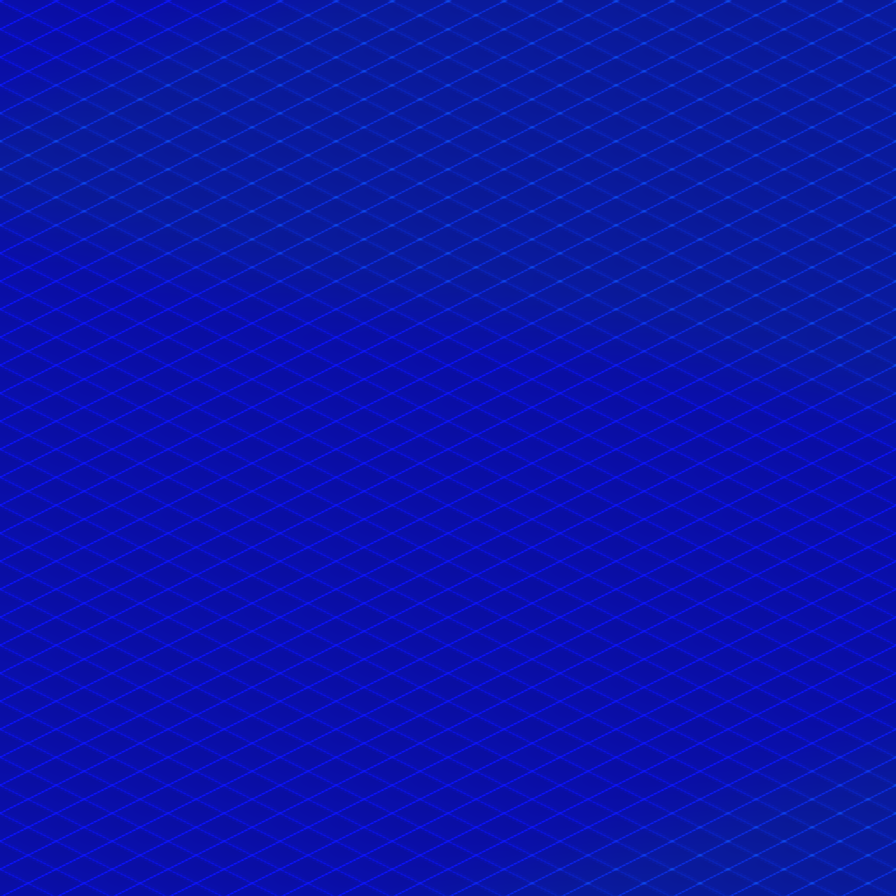
Write a WebGL 2 fragment shader that draws this pattern.

```glsl
#version 300 es
precision highp float;
// A fine lattice of flat diamonds, 16 across and 32 down, on deep blue.
// Two skewed coordinates give the rising and falling dotted lines, and
// soft teal bands come from slanted, slightly bent edges.

uniform vec2 u_resolution;
out vec4 fragColor;

const vec2 REPEATS = vec2(16.0, 32.0);
const vec2 LATTICE_SHIFT = vec2(0.0, 0.001465);
const float RISING_HALF_WIDTH = 0.0010;
const float FALLING_HALF_WIDTH = 0.0009;
const float HALO_HALF_WIDTH = 0.0030;
const float DOTS_PER_EDGE = 8.0;
const float DOT_PHASE = 0.25;
const float RISING_DOT_DEPTH = 0.55;
const float FALLING_DOT_DEPTH = 0.75;
const float FALLING_STRENGTH_BLUE = 0.66;
const float FALLING_STRENGTH_TEAL = 0.40;
const float HALO_STRENGTH = 0.22;
const float NODE_RADIUS = 0.0026;
const float NODE_GLOW_BLUE = 0.40;
const float NODE_GLOW_TEAL = 0.80;
const float FACET_SHADE = 0.035;
const float CELL_VARIATION = 0.02;
const float BAND_SOFTNESS = 0.06;

const vec3 BLUE_FILL = vec3(0.04, 0.057, 0.66);
const vec3 TEAL_FILL = vec3(0.04, 0.102, 0.612);
const vec3 BLUE_LINE = vec3(0.04, 0.07, 0.99);
const vec3 TEAL_LINE = vec3(0.04, 0.18, 0.88);
const vec3 BLUE_NODE = vec3(0.06, 0.10, 1.00);
const vec3 TEAL_NODE = vec3(0.05, 0.32, 0.94);

const float TAU = 6.2831853;

float hash(vec2 cell) {
    return fract(sin(dot(cell, vec2(12.99, 78.23))) * 4375.85);
}

// Distance to the nearest whole number
float toInteger(float t) {
    return abs(fract(t + 0.5) - 0.5);
}

// Antialiased coverage of a stroke
float stroke(float dist, float halfWidth, float pixel) {
    return 1.0 - smoothstep(halfWidth - 0.5 * pixel, halfWidth + 0.5 * pixel, dist);
}

// Row of dots along a line, dimmed by depth between them
float dots(float t, float phase, float depth) {
    return 1.0 - depth * (0.5 - 0.5 * cos(TAU * (DOTS_PER_EDGE * t + phase)));
}

// One where signedDist is well inside, fading to zero outside
float softSide(float signedDist) {
    return smoothstep(-BAND_SOFTNESS, BAND_SOFTNESS, signedDist);
}

// Teal amount: a wide upper band and the lower right corner
float tealAmount(vec2 uv) {
    float lowerEdge = 0.760 - 0.215 * uv.x - 0.012 * sin(TAU * uv.x);
    float upperEdge = 0.875 + 0.40 * uv.x;
    float band = softSide(uv.y - lowerEdge) * softSide(upperEdge - uv.y);
    float corner = softSide(0.35 * (uv.x - 0.52) - uv.y);
    return max(band, corner);
}

void main() {
    vec2 uv = gl_FragCoord.xy / u_resolution;
    float pixel = 1.0 / min(u_resolution.x, u_resolution.y);
    float teal = tealAmount(uv);

    // Skewed lattice coordinates: each line family sits on whole numbers
    vec2 p = (uv + LATTICE_SHIFT) * REPEATS;
    float across = p.x - p.y;
    float along = p.x + p.y;
    float slope = length(REPEATS);
    vec2 lineDist = vec2(toInteger(across), toInteger(along)) / slope;

    // Diamond fill with a faint facet gradient and uneven cells
    vec2 local = fract(vec2(across, along));
    vec2 cell = floor(vec2(across, along));
    float facet = 1.0 - FACET_SHADE * sin(0.5 * TAU * local.x) * (2.0 * local.y - 0.6);
    float uneven = 1.0 + CELL_VARIATION * (hash(cell) - 0.5);
    vec3 color = mix(BLUE_FILL, TEAL_FILL, teal) * facet * uneven;

    // Falling lines: separate dots in a faint dotted halo, widest mid-edge
    vec3 lineColor = mix(BLUE_LINE, TEAL_LINE, teal);
    float midEdge = sin(0.5 * TAU * local.x);
    float halo = stroke(lineDist.y, HALO_HALF_WIDTH, pixel) * midEdge;
    halo *= dots(across, DOT_PHASE + 0.5, 0.8);
    color = mix(color, lineColor, halo * HALO_STRENGTH);
    float falling = stroke(lineDist.y, FALLING_HALF_WIDTH, pixel);
    falling *= dots(across, DOT_PHASE, FALLING_DOT_DEPTH);
    falling *= mix(FALLING_STRENGTH_BLUE, FALLING_STRENGTH_TEAL, teal);
    color = mix(color, lineColor, falling);

    // Rising lines: brighter and beaded
    float rising = stroke(lineDist.x, RISING_HALF_WIDTH, pixel);
    rising *= dots(along, -DOT_PHASE, RISING_DOT_DEPTH);
    color = mix(color, lineColor, rising);

    // Small glints where the lines cross
    float node = 1.0 - smoothstep(0.0, NODE_RADIUS + 0.5 * pixel, length(lineDist));
    float glow = mix(NODE_GLOW_BLUE, NODE_GLOW_TEAL, teal);
    color = mix(color, mix(BLUE_NODE, TEAL_NODE, teal), node * glow);

    fragColor = vec4(color, 1.0);
}
```
